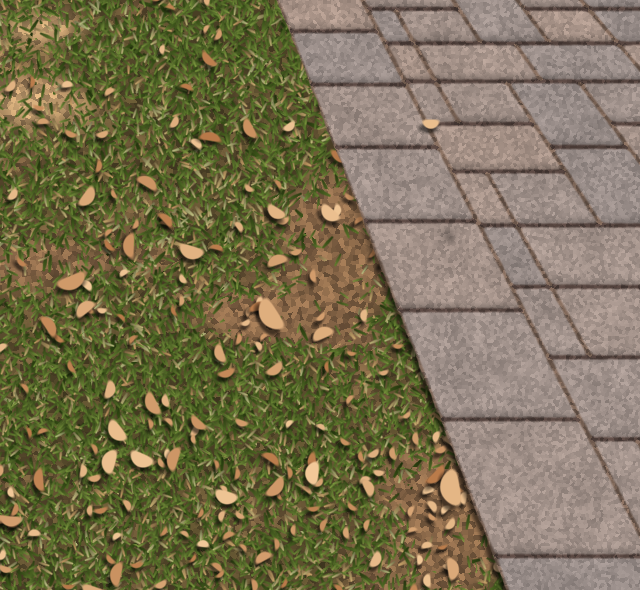
Reproduce this texture procedurally as a Shadertoy shader.

```glsl
// Sunlit lawn with bare soil and fallen leaves beside a paved path.
// The path is a projected grid of rounded stones; the lawn is layered random
// blades with patches from layered sines and grain from cellular noise.

const vec2 CANVAS = vec2(7.68, 7.08); // working units, y runs downward
const float CURB = .39, INNER = .52; // lateral limits of the border row

float hash(vec2 p) {
  vec3 a = fract(p.xyx * .1031);
  a += dot(a, a.yzx + 33.33);
  return fract((a.x + a.y) * a.z);
}
vec2 hash2(vec2 p) { return vec2(hash(p), hash(p + 47.)); }
mat2 turn(float a) { return mat2(cos(a), sin(a), -sin(a), cos(a)); }
vec2 neighbor(int n) { return vec2(n % 3 - 1, n / 3 - 1); }

// Random value of the nearest cell
float cellular(vec2 p) {
  float best = 9., value = 0.;
  for (int n = 0; n < 9; n++) {
    vec2 cell = floor(p) + neighbor(n);
    float d = length(cell + hash2(cell) - p);
    if (d < best) { best = d; value = hash(cell + 13.); }
  }
  return value;
}

float waves(vec2 p) {
  float sum = 0., amp = .55;
  for (int i = 0; i < 4; i++) {
    sum += amp * sin(p.x + 1.4 * sin(p.y)) * cos(p.y + 1.1 * sin(p.x * .8));
    p = turn(.9) * p * 1.9 + 3.1;
    amp *= .6;
  }
  return sum;
}

float blob(vec2 q, float x, float y, float w, float h) {
  vec2 d = (q - vec2(x, y)) / vec2(w, h);
  return exp(-dot(d, d));
}

// Stone limits: near lateral, near depth, far lateral, far depth
vec4 stoneBounds(float s, float k) {
  if (s < INNER) return vec4(CURB, floor(k), INNER, floor(k) + 1.);
  float r = (k - .24) / .703, row = floor(r), m = mod(row, 4.), size = 1.;
  vec2 span = vec2(.853, .99);
  if (s < .562 && m != 2.) span = vec2(INNER, .562);
  else if (m == 0. && s < .853) span = s < .706 ? vec2(.562, .706) : vec2(.706, .853);
  else if (s < .658) span = vec2(m == 2. ? INNER : .562, .658);
  else if (s < .756) { // long stones
    span = vec2(.658, .756);
    size = 1.5;
    row += (r - row + m < 2.5 ? 1. : 2.5) - m;
  }
  else if (s < .853) span = vec2(.756, .853);
  vec2 rows = vec2(row, row + size) * .703 + .24;
  return vec4(span.x, rows.x, span.y, rows.y);
}

vec3 paving(vec2 q, float s, float depth, float px) {
  vec2 at = vec2(s, 13.86 - 114.4 / depth), scale = vec2(.88 * depth, depth * depth / 114.4);
  vec4 stone = stoneBounds(at.x, at.y);
  vec2 toFar = (stone.zw - at) * scale, gap = min((at - stone.xy) * scale, toFar);
  float inside = min(min(gap.x, gap.y), .07 - length(max(.07 - gap, 0.)));
  inside += .006 * waves(q * 17.);
  float tone = hash(floor(stone.xy * vec2(200, 9) + .5)), grain = cellular(q * 24.);
  vec3 col = mix(vec3(.69, .60, .55), vec3(.61, .565, .55), tone);
  col *= .97 + .22 * (grain - .5) + .07 * waves(q * 4. + tone * 20.);
  col *= mix(.83, 1., smoothstep(.02, .13, toFar.y));
  col *= 1. - .3 * blob(q, 5.39, 2.84, .08, .08);
  vec3 joint = gap.x < gap.y ? vec3(.43, .35, .30) : vec3(.30, .24, .22);
  return mix(joint * (.8 + .5 * grain), col, smoothstep(.006, .03 + px, inside));
}

// One leaf with its cast shadow
vec3 paintLeaf(vec3 col, vec2 d, float len, float angle, float tone, float px) {
  vec2 size = len * vec2(1, .38 + .2 * tone);
  vec2 a = turn(-angle) * d, b = turn(-angle) * (d + vec2(.025, -.045));
  a.y += .25 * a.x * a.x / len;
  col *= mix(.45, 1., smoothstep(-.02, .03, (length(b / size) - 1.) * size.y));
  vec3 leaf = mix(vec3(.72, .47, .28), vec3(.95, .79, .60), tone);
  return mix(leaf, col, smoothstep(-px, px, (length(a / size) - 1.) * size.y));
}

vec3 lawn(vec2 q, float px) {
  float soil = blob(q, 4., 3.1, .65, 1.) + blob(q, 3.2, 3.85, .9, .25)
    + blob(q, 5.3, 6.2, .65, .95) + .6 * blob(q, .9, 3.15, 1.1, .25);
  float straw = blob(q, .4, 1.25, .75, .35) + blob(q, .4, .35, .6, .25);
  float lush = blob(q, 2.5, .5, 1.2, .7) + blob(q, 1.8, 4.9, 1.6, .8);
  float density = .66 + .3 * lush - .85 * soil - .45 * straw + .3 * waves(q * 2.6);
  vec3 col = mix(vec3(.53, .40, .28), vec3(.76, .62, .44), min(straw, 1.));
  col = mix(col, vec3(.27, .25, .13), .75 * smoothstep(.2, .8, density));
  col *= .72 + .55 * cellular(q * 16.);
  for (int n = 0; n < 54; n++) { // six layers of blades, lighter on top
    float level = float(n / 9), freq = 5.5 + .8 * level;
    vec2 p = q * freq + 31.7 * level, cell = floor(p) + neighbor(n % 9);
    vec2 rnd = hash2(cell + 5.), kind = hash2(cell + 91.);
    if (kind.x > max(density, .03)) continue;
    vec2 d = turn(2.6 * rnd.x - 2.87) * (p - cell - hash2(cell));
    float along = clamp(d.x, -.5, .5);
    float body = length(d - vec2(along, 0)) - .13 + .1 * abs(along);
    vec3 blade = mix(vec3(.17, .26, .06), vec3(.44, .54, .22), .13 * level + .45 * kind.y);
    if (rnd.y > .8 + .12 * lush) blade = mix(vec3(.66, .68, .46), vec3(.72, .56, .36), kind.y);
    col = mix(blade * (.9 + .4 * along), col, smoothstep(-px * freq, px * freq, body));
  }
  for (int n = 0; n < 18; n++) { // chips, then leaves, thicker toward the bottom
    float freq = n < 9 ? 4.2 : 2.3;
    vec2 cell = floor(q * freq) + neighbor(n % 9), rnd = hash2(cell + 17. * freq);
    if (rnd.x > .16 + .3 * smoothstep(3.6, 6.8, cell.y / freq)) continue;
    vec2 d = q - (cell + hash2(cell + 3.)) / freq;
    col = paintLeaf(col, d, (.22 + .12 * rnd.y) / freq, rnd.y * 40., hash(cell + 8.), px);
  }
  return col;
}

void mainImage(out vec4 fragColor, in vec2 fragCoord) {
  vec2 uv = fragCoord / iResolution.xy, q = vec2(uv.x, 1. - uv.y) * CANVAS;
  float px = CANVAS.y / iResolution.y, depth = q.y + 7.88, s = (q.x - .25) / depth;
  float side = (s - CURB) * depth + .015 * waves(q * 6.);
  vec3 col = lawn(q, px);
  col *= mix(1., .45, smoothstep(-.11, -.02, side) * smoothstep(1.5, 4., q.y));
  col = mix(col, paving(q, max(s, CURB), depth, px), smoothstep(-px, px, side));
  // Larger leaves: position, half length, angle
  vec4 leaves[6] = vec4[6](vec4(3.23, 3.79, .21, 1), vec4(.87, 3.39, .18, -.4), vec4(2.29, 3.03, .15, .3),
    vec4(3.95, 2.57, .13, .7), vec4(5.4, 5.86, .22, 1.4), vec4(5.17, 1.49, .1, 0));
  for (int i = 0; i < 6; i++)
    col = paintLeaf(col, q - leaves[i].xy, leaves[i].z, leaves[i].w, .35 + .6 * hash(vec2(i, 4)), px);
  fragColor = vec4(col, 1);
}
```
